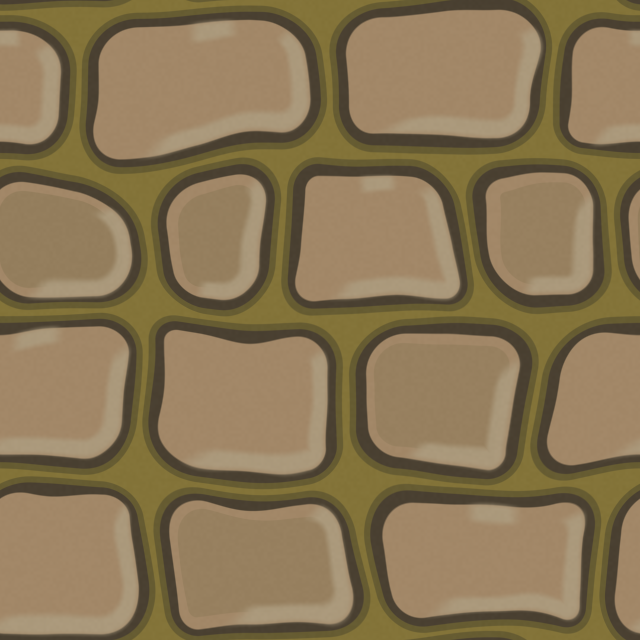
Reproduce this texture procedurally as a WebGL 1 fragment shader.

```glsl
precision highp float;
uniform vec2 u_resolution;

const float ROWS = 4.0;
const float COLUMN_JITTER = 0.34;
const float SEAM_TILT = 0.42;
const float ROW_WAVE = 0.05;
const float WAVE_REPEATS = 5.0;
const float WARP = 0.016;
const float RADIUS_MIN = 0.05;
const float RADIUS_MAX = 0.105;
const float GROUT_WIDTH = 0.0045;
const float MOSS_WIDTH = 0.0145;
const float STONE_EDGE = 0.029;
const float EDGE_WOBBLE = 0.012;
const float SOFTNESS = 0.0013;
const float GLOW_INSET = 0.014;
const float PATCH_INSET = 0.017;
const float PATCH_SHARE = 0.4;
const float GRAIN = 0.012;
const vec2 LIGHT_SIDE = vec2(0.75, -0.66);

const vec3 GROUT = vec3(0.515, 0.453, 0.222);
const vec3 MOSS = vec3(0.400, 0.360, 0.195);
const vec3 OUTLINE = vec3(0.288, 0.250, 0.192);
const vec3 STONE = vec3(0.635, 0.530, 0.405);
const vec3 PATCH = vec3(0.575, 0.490, 0.360);
const vec3 GLOW = vec3(0.675, 0.610, 0.495);

float hash(vec2 p) {
  vec3 h = fract(vec3(p.xyx) * 0.1031);
  h += dot(h, h.yzx + 33.33);
  return fract((h.x + h.y) * h.z);
}

// Value noise that wraps after "period" lattice cells
float noise(vec2 p, float period, float seed) {
  vec2 i = floor(p);
  vec2 f = fract(p);
  f = f * f * (3.0 - 2.0 * f);
  vec2 a = mod(i, period) + seed;
  vec2 b = mod(i + 1.0, period) + seed;
  return mix(mix(hash(a), hash(vec2(b.x, a.y)), f.x),
             mix(hash(vec2(a.x, b.y)), hash(b), f.x), f.y);
}

float wrapNoise(vec2 uv, float repeats, float seed) {
  return noise(uv * repeats, repeats, seed) - 0.5;
}

float columnsIn(float row) {
  return abs(mod(row, ROWS) - 2.0) < 0.5 ? 4.0 : 3.0;
}

float phaseOf(float row) {
  return mod(row, 2.0) < 0.5 ? 0.8 : 0.5;
}

// Height of the wavy seam below a row
float rowSeam(float x, float row) {
  float k = mod(row, ROWS);
  return row / ROWS + ROW_WAVE * (noise(vec2(x * WAVE_REPEATS, k), WAVE_REPEATS, 17.0) - 0.5);
}

// Position of the tilted seam left of a column
float columnSeam(float y, float row, float col) {
  float n = columnsIn(row);
  vec2 id = vec2(mod(col, n), mod(row, ROWS));
  float x = (col + phaseOf(row) + COLUMN_JITTER * (hash(id + 41.0) - 0.5)) / n;
  return x + SEAM_TILT * (hash(id + 73.0) - 0.5) * (y - (row + 0.5) / ROWS);
}

// Inside distance of one rounded cell; "local" runs from -1 to 1 across it
float cellDistance(vec2 p, float row, float col, out vec2 local) {
  vec2 low = p - vec2(columnSeam(p.y, row, col), rowSeam(p.x, row));
  vec2 high = vec2(columnSeam(p.y, row, col + 1.0), rowSeam(p.x, row + 1.0)) - p;
  local = (low - high) / (low + high);
  vec2 corner = step(0.0, local);
  vec2 id = vec2(mod(col, columnsIn(row)), mod(row, ROWS));
  float radius = mix(RADIUS_MIN, RADIUS_MAX, hash(id * 2.0 + corner + 91.0));
  vec2 q = radius - min(low, high);
  return radius - length(max(q, 0.0)) - min(max(q.x, q.y), 0.0);
}

void main() {
  vec2 uv = gl_FragCoord.xy / u_resolution;
  float soft = max(SOFTNESS, 0.7 / min(u_resolution.x, u_resolution.y));
  vec2 p = uv + WARP * vec2(wrapNoise(uv, 7.0, 5.0), wrapNoise(uv, 7.0, 29.0));

  // Nearest stone
  float d = -1.0;
  vec2 local = vec2(0.0);
  vec2 id = vec2(0.0);
  for (int j = -1; j <= 1; j++) {
    float row = floor(p.y * ROWS) + float(j);
    float n = columnsIn(row);
    for (int i = -1; i <= 1; i++) {
      float col = floor(p.x * n - phaseOf(row)) + float(i);
      vec2 q;
      float cell = cellDistance(p, row, col, q);
      if (cell > d) {
        d = cell;
        local = q;
        id = vec2(mod(col, n), mod(row, ROWS));
      }
    }
  }

  // Grout, mossy rim, dark outline and stone face
  float wobble = wrapNoise(uv, 13.0, 53.0);
  float rim = d + 0.004 * wrapNoise(uv, 11.0, 67.0);
  float face = d - STONE_EDGE + EDGE_WOBBLE * wobble + 0.002 * dot(local, LIGHT_SIDE);
  vec3 color = mix(GROUT, MOSS, smoothstep(-soft, soft, rim - GROUT_WIDTH));
  color = mix(color, OUTLINE, smoothstep(-soft, soft, rim - MOSS_WIDTH));
  color = mix(color, STONE, smoothstep(-soft, soft * 1.5, face));

  // Flat dull patch on some faces
  float dull = step(1.0 - PATCH_SHARE, hash(id + 131.0)) * mix(0.6, 1.0, hash(id + 149.0));
  float patchEdge = face - PATCH_INSET + 0.012 * wrapNoise(uv, 9.0, 83.0);
  color = mix(color, PATCH, dull * smoothstep(-soft, soft, patchEdge));

  // Soft highlight along the lower right, and a dab on some tops
  float band = 1.0 - smoothstep(0.006, 0.019, abs(face - GLOW_INSET + 0.005 * wobble));
  float lit = smoothstep(0.06, 0.24, dot(local, LIGHT_SIDE) + 0.35 * wrapNoise(uv, 8.0, 101.0));
  float dab = step(0.55, hash(id + 167.0)) * step(0.0, local.y)
            * (1.0 - smoothstep(0.1, 0.24, abs(local.x - 0.1)));
  color = mix(color, GLOW, 0.88 * band * max(lit, dab));

  color += GRAIN * wrapNoise(uv, 200.0, 7.0);
  gl_FragColor = vec4(color, 1.0);
}
```
